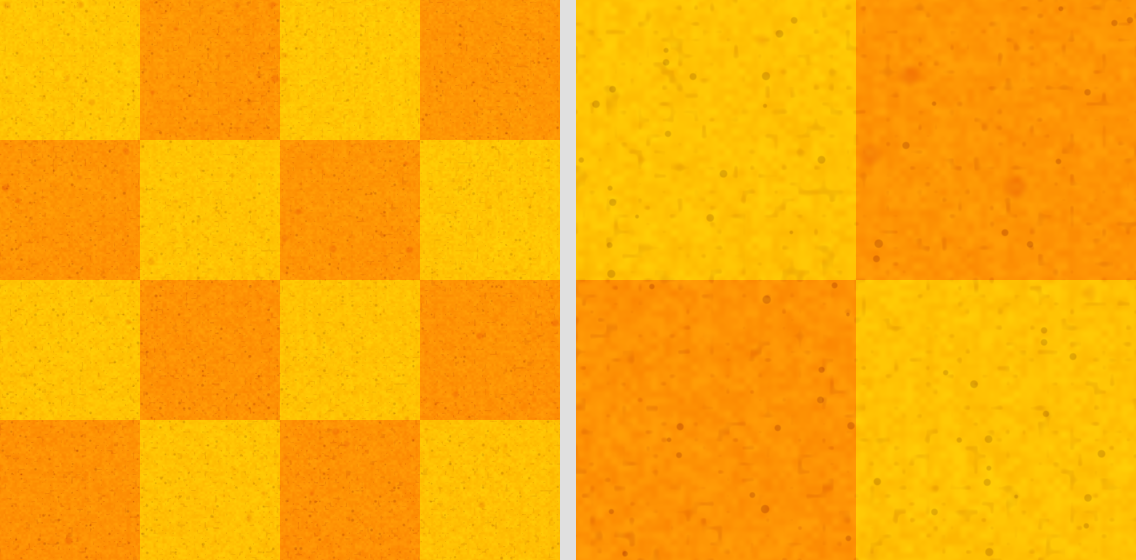
Left: the whole. Right: its middle third, enlarged.
This pattern is drawn by a Shadertoy shader. Its source:

```glsl
// Four by four checkerboard of yellow and orange squares with a fine speckled grain.

const float CELLS = 4.0;
const vec3 YELLOW = vec3(1.0, 0.765, 0.015);
const vec3 ORANGE = vec3(0.995, 0.582, 0.018);

float hash(vec2 p) {
    return fract(sin(dot(p, vec2(127.1, 311.7))) * 43758.5453);
}

// Smoothly interpolated lattice noise in 0..1
float valueNoise(vec2 p) {
    vec2 cell = floor(p);
    vec2 f = fract(p);
    f = f * f * (3.0 - 2.0 * f);
    float bottom = mix(hash(cell), hash(cell + vec2(1.0, 0.0)), f.x);
    float top = mix(hash(cell + vec2(0.0, 1.0)), hash(cell + vec2(1.0, 1.0)), f.x);
    return mix(bottom, top, f.y);
}

// Antialiased checker: 1 on even cells, 0 on odd cells
float checker(vec2 p, float pixel) {
    vec2 edge = 2.0 * abs(fract(p * 0.5 - 0.25) - 0.5) - 0.5;
    vec2 side = clamp(2.0 * edge / pixel, -1.0, 1.0);
    return 0.5 + 0.5 * side.x * side.y;
}

// Sparse round flecks, at most one per lattice cell
float flecks(vec2 p, float density, float pixel) {
    vec2 cell = floor(p);
    vec2 center = 0.35 + 0.3 * vec2(hash(cell + 3.7), hash(cell + 8.3));
    float radius = mix(0.12, 0.3, hash(cell + 5.1));
    float dotMask = 1.0 - smoothstep(radius - pixel, radius + pixel, length(fract(p) - center));
    return dotMask * step(hash(cell + 17.9), density);
}

void mainImage(out vec4 fragColor, in vec2 fragCoord) {
    vec2 uv = fragCoord / iResolution.y;
    float pixel = 1.0 / iResolution.y;

    vec3 color = mix(YELLOW, ORANGE, checker(uv * CELLS, pixel * CELLS));

    // Broad tonal drift, slightly paler towards the top
    float drift = valueNoise(uv * 9.0) + 0.6 * valueNoise(uv * 31.0 + 4.0) - 0.8;
    color.g += 0.016 * drift + 0.022 * (uv.y - 0.5);

    // Fine grain, mostly in the green channel
    float grain = valueNoise(uv * 250.0) + 0.7 * valueNoise(uv * 130.0 + 19.0) - 0.85;
    color += grain * vec3(0.012, 0.06, 0.015);

    // Darker pits where the grain dips
    float pits = smoothstep(0.72, 1.0, valueNoise(uv * 210.0 + 41.0));
    color -= pits * vec3(0.055, 0.075, 0.0);

    // Scattered brown flecks and a few larger reddish stains
    float brown = flecks(uv * 120.0, 0.045, pixel * 120.0);
    float stain = flecks(uv * 46.0 + 7.0, 0.012, 0.15);
    color -= brown * vec3(0.12, 0.12, 0.0);
    color -= stain * vec3(0.03, 0.09, 0.0);

    fragColor = vec4(clamp(color, 0.0, 1.0), 1.0);
}
```
